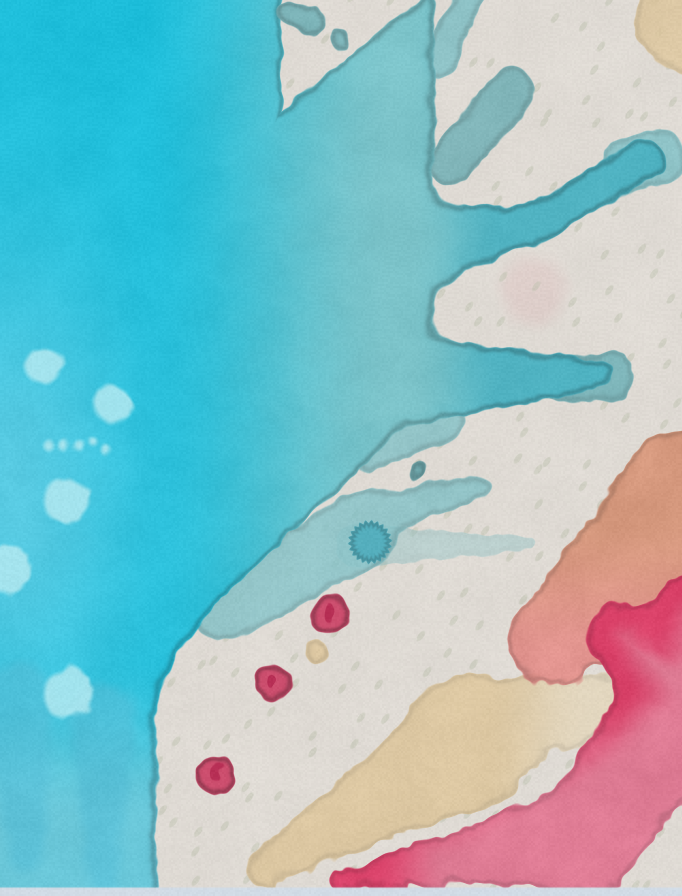
A WebGL 2 fragment shader for this background:

```glsl
#version 300 es
precision highp float;
// Watercolour stains on paper: a teal sea with fingers, a coral and crimson flow, scattered drops.
uniform vec2 u_resolution;
out vec4 fragColor;
vec2 p;    // ragged position, canvas height = 1
vec3 col;  // colour built up so far

float hash(vec2 v) { return fract(sin(dot(v, vec2(127.1, 311.7))) * 43758.5); }

// Layered sines that make the edges ragged
float ripple(vec2 v) {
  float broad = sin(v.x * 61. + 2. * sin(v.y * 47.)) * sin(v.y * 53. + 1.7 * sin(v.x * 39.));
  float fine = sin(v.x * 173. + 3. * sin(v.y * 91.)) * sin(v.y * 151. + 2. * sin(v.x * 83.));
  return mix(broad, fine, .3);
}

// Cellular noise: distance to the nearest scattered point
float cells(vec2 v) {
  float nearest = 1.5;
  for (int i = 0; i < 9; i++) {
    vec2 c = floor(v) + vec2(i % 3 - 1, i / 3 - 1);
    nearest = min(nearest, length(c + vec2(hash(c), hash(c + 19.)) - v));
  }
  return nearest;
}

// Capsule from a to b whose radius goes from ra to rb
float finger(float ax, float ay, float bx, float by, float ra, float rb) {
  vec2 a = vec2(ax, ay), ab = vec2(bx, by) - a;
  float h = clamp(dot(p - a, ab) / dot(ab, ab), 0., 1.);
  return length(p - a - ab * h) - mix(ra, rb, h);
}

float spot(float x, float y, float r) { return length(p - vec2(x, y)) - r; }

// Smooth union
float blend(float a, float b) {
  float k = .025, h = max(k - abs(a - b), 0.);
  return min(a, b) - h * h / k * .25;
}

// Lays pigment where d < 0, with a darker dried rim just inside
void stain(float d, vec3 pigment, float alpha, float rim) {
  float px = 1. / u_resolution.y, e = d / .003 + 1.;
  col = mix(col, pigment * (1. - rim * exp(-e * e)), alpha * smoothstep(px, -px, d));
}

void main() {
  vec2 uv = gl_FragCoord.xy / u_resolution.y;
  float wob = ripple(uv);
  p = uv + .004 * vec2(wob, ripple(uv.yx + 3.));
  float mottle = cells(uv * 14. + wob * .3) - .5;

  // Paper with a faint blush and slanted flecks
  col = vec3(.875, .857, .832) + .02 * mottle;
  col = mix(col, vec3(.86, .72, .72), .35 * smoothstep(.01, -.02, spot(.595, .675, .04)));
  float fleck = cells(mat2(.8, .6, -.6, .8) * uv * vec2(34, 16));
  col = mix(col, vec3(.72, .74, .66), .4 * smoothstep(.13, .08, fleck));

  // Ochre washes
  vec3 ochre = vec3(.86, .77, .61) - .04 * mottle;
  float sand = blend(finger(.52, .165, .295, .03, .07, .02), finger(.52, .185, .68, .215, .06, .035));
  stain(sand + .006 * wob, mix(ochre, vec3(.89, .84, .74), smoothstep(.54, .66, p.x)), .9, .08);
  stain(spot(.775, .98, .065), ochre, .85, .08);
  stain(spot(.354, .273, .013), ochre, .9, .1);

  // Coral wash, then the crimson flow that pales with depth
  float coral = finger(.622, .286, .781, .427, .054, .098) + .008 * wob;
  vec3 coralInk = mix(vec3(.83, .58, .47), vec3(.88, .56, .54), smoothstep(.42, .26, p.y));
  stain(coral, coralInk - .06 * mottle, .95, .14);
  float flow = finger(.69, .29, .77, .23, .036, .075);
  flow = blend(flow, finger(.77, .31, .77, .2, .045, .06));
  flow = blend(flow, finger(.745, .19, .655, .065, .065, .06));
  flow = blend(flow, finger(.65, .066, .378, .018, .054, .009)) + .007 * wob;
  float upper = smoothstep(-.05, .03, p.y + .189 - .55 * p.x);
  float strong = smoothstep(-.065, -.015, flow) * max(upper, smoothstep(.5, .42, p.x));
  stain(flow, mix(vec3(.87, .47, .57), vec3(.85, .24, .4), strong) - .05 * mottle, .97, .12);

  // Pale teal washes that reach past the sea
  vec3 pale = vec3(.53, .76, .78) + .04 * mottle;
  float wash = finger(.25, .32, .4, .405, .035, .043);
  wash = blend(wash, finger(.4, .42, .535, .458, .026, .013));
  wash = min(wash, finger(.41, .5, .5, .53, .025, .02));
  stain(finger(.4, .39, .59, .392, .024, .006), pale, .4, .05);
  stain(wash, pale, .85, .12);
  stain(finger(.505, .82, .572, .9, .026, .025), pale - .06, .9, .12);
  stain(finger(.49, .93, .53, 1.02, .02, .013), pale, .9, .12);
  stain(finger(.7, .815, .735, .825, .03, .032), pale, .9, .1);
  stain(finger(.6, .575, .68, .58, .02, .027), pale - .05, .95, .1);

  // Sea: curved shore, two long fingers, and a notch open at the top
  float shore = .175 + .31 * smoothstep(.2, .62, p.y);
  float sea = (p.x - shore) * .75;
  sea = blend(sea, finger(.47, .725, .6, .752, .05, .018));
  sea = blend(sea, finger(.6, .752, .72, .822, .02, .023));
  sea = blend(sea, finger(.465, .575, .665, .582, .048, .016));
  sea = max(sea, -max(.315 - p.x, (.625 + .8 * p.x - p.y) * .78));
  vec3 water = mix(vec3(.1, .745, .86), vec3(.48, .765, .79), smoothstep(.15, .44, p.x));
  vec2 haze = (p - vec2(.01, .45)) * vec2(7, 3.6);
  water = mix(water, vec3(.4, .81, .9), .8 * exp(-dot(haze, haze)));
  water = mix(water, vec3(.27, .69, .76), .8 * smoothstep(.46, .56, p.x));
  water = mix(water, vec3(.48, .79, .85), .8 * smoothstep(.27, .08, p.y));
  float drips = min(finger(.115, .2, .115, .02, .035, .016), finger(.02, .22, .03, .05, .04, .02));
  water = mix(water, vec3(.32, .74, .84), .6 * smoothstep(.01, -.01, drips));
  stain(sea, water + .035 * mottle, .98, .2);

  // Bleached spots in the sea, each with a tiny one in a row
  for (float k = 0.; k < 5.; k++) {
    float y = .605 - .06 * k - .008 * k * k - .012 * cos(3.1416 * k);
    float bleach = spot(.068 + .06 * sin(1.7 * k - .35), y, .02 + .002 * k) + .003 * wob;
    float bead = spot(.055 + .016 * k, .503 + .008 * sin(3. * k), .005);
    col = mix(col, vec3(.7, .91, .94), .85 * smoothstep(.004, -.004, min(bleach, bead)));
  }

  // Three crimson drops with darker hearts
  for (float k = 0.; k < 3.; k++) {
    vec2 q = p - vec2(.369 - .064 * k, .314 - .06 * k - .015 * k * k);
    stain(length(q) - .021, vec3(.8, .29, .42), .97, .25);
    stain(length(q * vec2(1.5, .9)) - .01 + .006 * wob, vec3(.68, .13, .29), .7, 0.);
  }

  // Teal drops, the first with a frilled edge
  vec2 q = uv - vec2(.413, .395);
  stain(length(q) - .023 - .0015 * sin(atan(q.y, q.x) * 22.), vec3(.32, .68, .74), .95, .18);
  stain(spot(.466, .475, .01), pale - .12, .95, .15);
  stain(spot(.379, .955, .011), pale - .06, .95, .15);
  stain(finger(.325, .985, .347, .976, .014, .017), pale - .06, .95, .15);

  // Bare strip below, then paper grain
  col = mix(col, vec3(.82, .86, .9), smoothstep(.011, .008, uv.y));
  col += .025 * (hash(floor(uv * 420.)) - .5);
  fragColor = vec4(col, 1);
}
```
